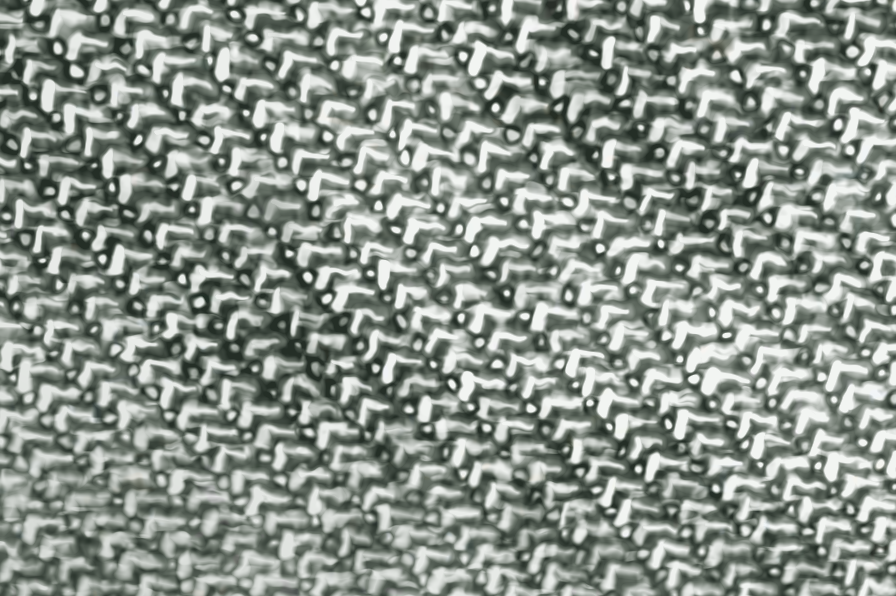
Reproduce this texture procedurally as a WebGL 1 fragment shader.

```glsl
precision highp float;
// Fine woven steel mesh: slanted rows of hooked glints and bead highlights on grey-green wire.

uniform vec2 u_resolution;

#define PITCH 0.1035             // bead spacing along a row, in canvas heights
#define ROW_STEP vec2(1.0, 0.025)      // next repeat along a row, in pitches
#define COL_STEP vec2(-0.275, 0.3625)  // next row up, in pitches
#define PERSPECTIVE 0.10         // growth of the weave towards the top
#define WIRE_RADIUS 0.145
#define WEFT_GLINT 0.046         // half width of the long glint
#define WARP_GLINT 0.070         // half width of the short glint
#define BEAD_RADIUS 0.062
#define GRAIN 0.34
#define DARK vec3(0.14, 0.18, 0.15)
#define GREY vec3(0.42, 0.46, 0.42)
#define LIGHT vec3(0.95, 0.96, 0.95)

float hash(vec2 p) {
  vec3 q = fract(vec3(p.xyx) * 0.1031);
  q += dot(q, q.yzx + 33.33);
  return fract((q.x + q.y) * q.z);
}

float noise(vec2 p) {
  vec2 i = floor(p), f = fract(p);
  f = f * f * (3.0 - 2.0 * f);
  return mix(mix(hash(i), hash(i + vec2(1.0, 0.0)), f.x),
             mix(hash(i + vec2(0.0, 1.0)), hash(i + 1.0), f.x), f.y);
}

float segment(vec2 p, vec2 a, vec2 b) {
  vec2 ab = b - a;
  return length(p - a - ab * clamp(dot(p - a, ab) / dot(ab, ab), 0.0, 1.0));
}

float fill(float d, float radius, float soft) {
  return 1.0 - smoothstep(radius - soft, radius + soft, d);
}

// Rounded shading across a wire
float wireShade(float d) {
  float t = d / WIRE_RADIUS;
  return max(0.0, 1.0 - t * t);
}

void main() {
  vec2 p = gl_FragCoord.xy / u_resolution.y;
  float aspect = u_resolution.x / u_resolution.y;
  vec2 centred = p - vec2(0.5 * aspect, 0.5);

  // Mild perspective, then bent wires with ragged outlines
  vec2 q = centred / (PITCH * (1.0 + PERSPECTIVE * centred.y));
  q += 0.10 * (vec2(noise(q * 0.8 + 40.0), noise(q * 0.8 + 90.0)) - 0.5);
  q += 0.08 * (vec2(noise(q * 6.0 + 130.0), noise(q * 6.0 + 170.0)) - 0.5);

  // Focus fades towards the lower left
  float blur = smoothstep(0.10, 0.62, -centred.y - 0.22 * centred.x);
  float soft = max(mix(0.032, 0.090, blur), 0.8 / (u_resolution.y * PITCH));

  // Skewed lattice coordinates
  float area = ROW_STEP.x * COL_STEP.y - ROW_STEP.y * COL_STEP.x;
  vec2 lattice = vec2(q.x * COL_STEP.y - q.y * COL_STEP.x,
                      q.y * ROW_STEP.x - q.x * ROW_STEP.y) / area;
  vec2 base = floor(lattice);

  float body = 0.0, pocket = 0.0, glint = 0.0;
  for (int j = -1; j <= 1; j++) {
    for (int i = -1; i <= 1; i++) {
      vec2 id = base + vec2(float(i), float(j));
      vec2 l = q - id.x * ROW_STEP - id.y * COL_STEP;
      float r1 = hash(id + 211.0), r2 = hash(id + 357.0), r3 = hash(id + 523.0);

      // Long weft crossing and short warp crossing meet at a corner
      vec2 corner = vec2(0.275, 0.14) + 0.06 * (vec2(r2, r3) - 0.5);
      vec2 weftEnd = vec2(0.62 + 0.17 * r1, 0.075);
      vec2 warpEnd = vec2(0.20, -0.06 - 0.10 * r3);
      float weft = segment(l, corner, weftEnd);
      float warp = segment(l, corner, warpEnd);
      float bead = length(l - 0.05 * (vec2(r3, r1) - 0.5));

      body = max(body, max(0.85 * wireShade(weft), wireShade(warp)));
      pocket = max(pocket, fill(abs(bead - 0.125), 0.028, 0.055));

      // The long glint thins out towards its far end
      float taper = WEFT_GLINT * (1.15 - 0.50 * smoothstep(0.30, 0.80, l.x));
      float shine = fill(weft, taper, soft) * (0.60 + 0.55 * r2);
      shine = max(shine, fill(warp, WARP_GLINT * (0.70 + 0.6 * r1), soft) * (0.70 + 0.50 * r3));
      shine = max(shine, fill(bead, BEAD_RADIUS * (0.7 + 0.6 * r2), soft) * (0.50 + 0.65 * r1));
      glint = max(glint, shine);
    }
  }

  // Broad light: patches stretched along the falling diagonal
  vec2 slope = vec2(0.82 * centred.x - 0.57 * centred.y, 0.57 * centred.x + 0.82 * centred.y);
  float broad = noise(slope * vec2(1.6, 5.0) + 70.0) + 0.6 * noise(centred * 7.0 + 30.0) - 0.8;

  // Wire tone, dark pockets, grain and stray reflections
  float fine = noise(q * 10.0 + 300.0) - 0.5;
  float glimmer = smoothstep(0.50, 0.88, noise(q * vec2(4.5, 9.0) + 410.0));
  float tone = 0.19 + 0.36 * body - 0.20 * pocket * (1.0 - blur);
  tone += GRAIN * fine + 0.26 * broad + 0.07 * blur;
  tone += 0.40 * glimmer * (1.0 - 0.7 * pocket);
  tone = mix(tone, 1.0, clamp(glint * (1.02 + 0.40 * broad + 0.20 * fine), 0.0, 1.0));

  // Loss of contrast out of focus and in one dull smudge
  float smudge = fill(length((centred + vec2(0.30, -0.15)) * vec2(1.0, 1.3)), 0.04, 0.05);
  tone = mix(tone, 0.46, 0.14 * blur + 0.45 * smudge);
  tone = clamp(tone + 0.07 * centred.x, 0.0, 1.0);

  vec3 color = mix(DARK, GREY, min(tone / 0.4, 1.0));
  color = mix(color, LIGHT, max(tone - 0.4, 0.0) / 0.6);

  // Faint coloured sparkle
  float sparkle = smoothstep(0.82, 0.95, noise(q * 5.0 + 150.0));
  color += 0.05 * sparkle * (vec3(noise(q + 20.0), 0.4, noise(q + 60.0)) - 0.4);
  gl_FragColor = vec4(clamp(color, 0.0, 1.0), 1.0);
}
```
